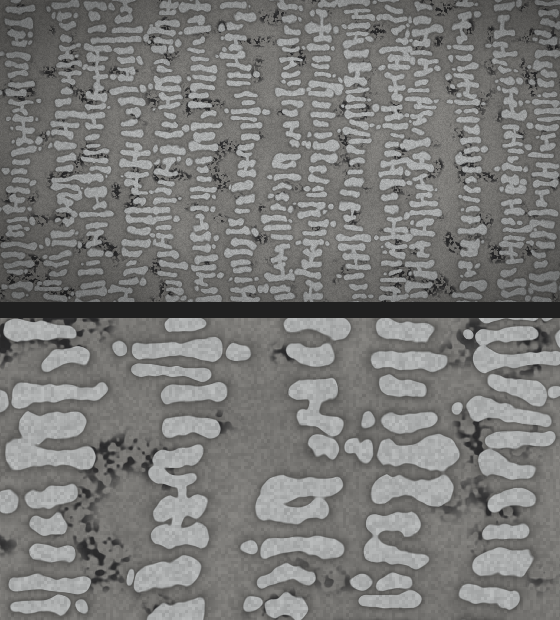
Top, the full canvas; bottom, a detail of the centre.
A WebGL 1 fragment shader for this pattern:

```glsl
precision highp float;
uniform vec2 u_resolution;

// Layout, in canvas heights
const float COLUMNS = 15.0;
const float ROW_PITCH = 0.0325;
const float GROUP_ROWS = 6.0;
const float WANDER = 0.055;
const vec2 ARM_LENGTH = vec2(0.010, 0.043);
const vec2 BULB_RADIUS = vec2(0.0085, 0.0165);
const float WAIST_RADIUS = 0.0085;
const float LINK_RADIUS = 0.0065;
const float LINK_CHANCE = 0.2;
const float DROP_CHANCE = 0.22;
const float BLEND = 0.004;
const float WOBBLE = 0.011;

// Colours and wear
const vec3 ARM_COLOR = vec3(0.645, 0.652, 0.652);
const vec3 MATRIX_COLOR = vec3(0.470, 0.465, 0.453);
const vec3 PIT_COLOR = vec3(0.13, 0.13, 0.135);
const float RIM_DARKNESS = 0.30;
const float RIM_WIDTH = 0.0042;
const float GRAIN = 0.20;
const float VIGNETTE = 0.38;

float hash(vec2 p) {
  vec3 q = fract(p.xyx * 0.1031);
  q += dot(q, q.yzx + 33.33);
  return fract((q.x + q.y) * q.z);
}

float noise(vec2 p) {
  vec2 i = floor(p), f = fract(p);
  f = f * f * (3.0 - 2.0 * f);
  return mix(mix(hash(i), hash(i + vec2(1.0, 0.0)), f.x),
             mix(hash(i + vec2(0.0, 1.0)), hash(i + 1.0), f.x), f.y);
}

// Two turned octaves, free of visible grid lines
float roughNoise(vec2 p) {
  vec2 turned = mat2(0.8, 0.6, -0.6, 0.8) * p;
  return 0.55 * noise(turned + 40.0) + 0.45 * noise(p * 1.7 + 90.0);
}

float smoothMin(float a, float b) {
  float h = max(BLEND - abs(a - b), 0.0) / BLEND;
  return min(a, b) - h * h * BLEND * 0.25;
}

// Capsule whose radius changes from ra at a to rb at b
float taperedCapsule(vec2 p, vec2 a, vec2 b, float ra, float rb) {
  vec2 ab = b - a;
  float t = clamp(dot(p - a, ab) / dot(ab, ab), 0.0, 1.0);
  return length(p - a - ab * t) - mix(ra, rb, t * t);
}

vec2 rowCentre(vec2 id) {
  return vec2((hash(id + 3.7) - 0.5) * 0.014,
              (id.y + 0.5) * ROW_PITCH + (hash(id + 9.1) - 0.5) * 0.006);
}

// One side arm with a bulb, sometimes followed by a loose drop
float sideArm(vec2 p, vec2 id, vec2 centre, float side, float span) {
  vec2 seed = id + side * 41.3 + 120.0;
  float reach = mix(ARM_LENGTH.x, ARM_LENGTH.y, hash(seed)) * span;
  float swell = hash(seed + 5.3);
  float bulb = mix(BULB_RADIUS.x, BULB_RADIUS.y, swell * swell) * mix(0.7, 1.0, span);
  vec2 tip = centre + vec2(side * reach, (hash(seed + 11.9) - 0.5) * 0.011);
  float d = taperedCapsule(p, centre, tip, WAIST_RADIUS, bulb);
  if (hash(seed + 17.1) < DROP_CHANCE) {
    float size = mix(0.005, 0.012, hash(seed + 23.7));
    vec2 drop = tip + vec2(side * (bulb + size + 0.004), 0.012 * (hash(seed + 29.3) - 0.5));
    d = min(d, length(p - drop) - size);
  }
  return d;
}

// Stacked arms of one column
float columnDistance(vec2 p, float column, float pitch) {
  float key = column * 7.0 + 50.0;
  float centreX = (column + 0.5 + (hash(vec2(key, 2.0)) - 0.5) * 0.25) * pitch;
  p.x -= centreX + (noise(vec2(key, p.y * 3.5)) - 0.5) * WANDER;
  p.y += hash(vec2(key, 8.0)) + (noise(vec2(key + 3.0, p.y * 7.0)) - 0.5) * 0.04;
  float row = floor(p.y / ROW_PITCH);
  float d = 1.0;
  for (int k = -1; k <= 1; k++) {
    vec2 id = vec2(key, row + float(k));
    vec2 centre = rowCentre(id);
    float span = mix(0.55, 1.25, fract(id.y / GROUP_ROWS + hash(vec2(key, 4.0))));
    d = smoothMin(d, sideArm(p, id, centre, -1.0, span));
    d = smoothMin(d, sideArm(p, id, centre, 1.0, span));
    if (hash(id + 31.7) < LINK_CHANCE) {
      vec2 next = rowCentre(id + vec2(0.0, 1.0));
      d = smoothMin(d, taperedCapsule(p, centre, next, LINK_RADIUS, LINK_RADIUS));
    }
  }
  return d;
}

void main() {
  vec2 p = gl_FragCoord.xy / u_resolution.y;
  float aspect = u_resolution.x / u_resolution.y;
  float pitch = aspect / COLUMNS;
  float column = floor(p.x / pitch);

  // Bent arms with uneven outlines
  vec2 bent = p + WOBBLE * (vec2(noise(p * 32.0 + 5.0), noise(p * 32.0 + 60.0)) - 0.5);
  float d = 1.0;
  for (int k = -1; k <= 1; k++) {
    d = smoothMin(d, columnDistance(bent, column + float(k), pitch));
  }
  d += (roughNoise(p * 70.0) - 0.5) * 0.006;

  // Matrix with dark rims and small clusters of pits
  vec3 color = MATRIX_COLOR * (0.94 + 0.12 * noise(p * 9.0 + 70.0));
  color *= 1.0 - RIM_DARKNESS * exp(-max(d, 0.0) / RIM_WIDTH);
  float cluster = smoothstep(0.58, 0.78, roughNoise(p * 17.0));
  float pit = cluster * smoothstep(0.42, 0.66, roughNoise(p * 125.0));
  color = mix(color, PIT_COLOR, pit * 0.9);

  // Pale arms
  float edge = 0.9 / u_resolution.y;
  color = mix(color, ARM_COLOR, smoothstep(edge, -edge, d));

  // Grain and uneven lighting
  float grain = 0.6 * hash(floor(p * 276.0)) + 0.4 * noise(p * 150.0) - 0.5;
  vec2 offset = (p / vec2(aspect, 1.0) - vec2(0.53, 0.5)) * 2.0;
  float light = 1.04 - VIGNETTE * smoothstep(0.1, 1.9, dot(offset, offset));
  gl_FragColor = vec4(color * light * (1.0 + GRAIN * grain), 1.0);
}
```
